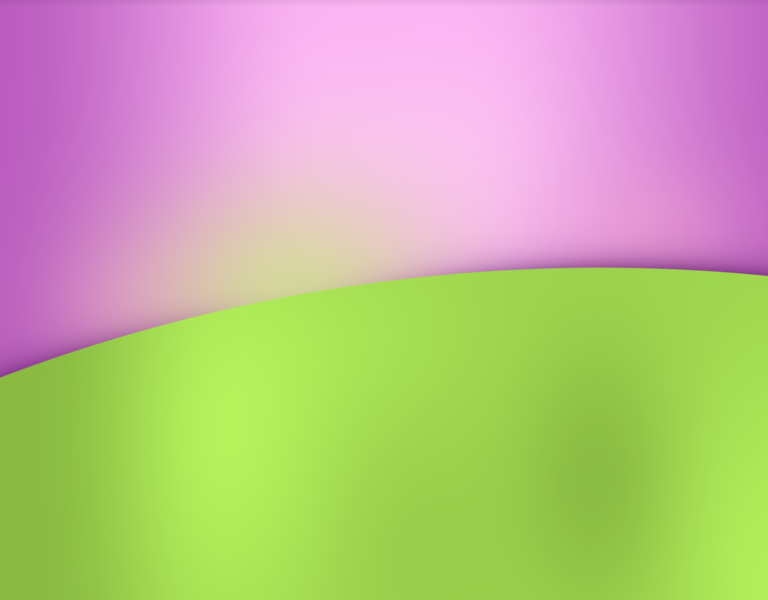
This background is drawn by a Shadertoy shader. Its source:

```glsl
// A smooth green hill under a pink and violet sky with a pale glow at its crest.
// The hill is one large circle; soft Gaussian spots shade the grass and the sky,
// and a blurred contact shadow follows the outline of the hill.

const vec3 SKY_VIOLET  = vec3(0.73, 0.36, 0.75);
const vec3 SKY_PINK    = vec3(0.98, 0.69, 0.95);
const vec3 SKY_PALE    = vec3(0.99, 0.76, 0.955);
const vec3 GLOW_LIME   = vec3(0.82, 0.88, 0.56);
const vec3 GLOW_ROSE   = vec3(0.95, 0.66, 0.80);
const vec3 SHADOW      = vec3(0.40, 0.12, 0.43);
const vec3 GRASS_DARK  = vec3(0.54, 0.73, 0.26);
const vec3 GRASS_LIGHT = vec3(0.71, 0.95, 0.36);

// Soft elliptical spot: 1 at the centre, falling to 0 outside.
float spot(vec2 p, vec2 centre, vec2 radius) {
    vec2 q = (p - centre) / radius;
    return exp(-dot(q, q));
}

// Signed distance to a circle, negative inside.
float circle(vec2 p, vec2 centre, float radius) {
    return length(p - centre) - radius;
}

vec3 skyColour(vec2 p, float hillDistance) {
    // Bright column between two violet sides
    float column = smoothstep(-0.03, 0.55, p.x) * (1.0 - smoothstep(0.77, 1.42, p.x));
    vec3 pink = mix(SKY_PINK, SKY_PALE, spot(p, vec2(0.69, 0.74), vec2(0.36, 0.20)));
    vec3 colour = mix(SKY_VIOLET, pink, column);

    // Rose haze and lime glow near the crest
    float lime = spot(p, vec2(0.49, 0.50), vec2(0.25, 0.19));
    float rose = spot(p, vec2(0.25, 0.47), vec2(0.16, 0.14))
               + spot(p, vec2(1.08, 0.60), vec2(0.17, 0.13));
    colour = mix(colour, GLOW_ROSE, 0.40 * min(rose, 1.0));
    colour = mix(colour, GLOW_LIME, 0.88 * lime);

    // Contact shadow, washed out by the glow
    float shade = exp(-max(hillDistance, 0.0) / 0.021);
    colour = mix(colour, SHADOW, 0.68 * shade * (1.0 - 0.92 * sqrt(lime)));

    // Thin dim band along the top
    return colour * (1.0 - 0.06 * smoothstep(0.988, 1.0, p.y));
}

vec3 grassColour(vec2 p) {
    float light = 0.45;
    light -= 0.48 * (1.0 - smoothstep(0.05, 0.36, p.x));
    light += 0.52 * spot(p, vec2(0.38, 0.27), vec2(0.19, 0.35));
    light += 0.17 * spot(p, vec2(0.62, 0.45), vec2(0.20, 0.17));
    light -= 0.14 * spot(p, vec2(0.69, 0.08), vec2(0.16, 0.18));
    light -= 0.45 * spot(p, vec2(1.00, 0.20), vec2(0.13, 0.22));
    light += 0.48 * spot(p, vec2(1.29, 0.03), vec2(0.18, 0.36));
    return mix(GRASS_DARK, GRASS_LIGHT, clamp(light, 0.0, 1.0));
}

void mainImage(out vec4 fragColor, in vec2 fragCoord) {
    // Height runs from 0 to 1, width from 0 to 1.28
    vec2 p = fragCoord / iResolution.xy * vec2(1.28, 1.0);
    float pixel = 1.0 / iResolution.y;

    float hill = circle(p, vec2(1.0, -2.266), 2.82);
    float cover = 1.0 - smoothstep(-pixel, pixel, hill);

    fragColor = vec4(mix(skyColour(p, hill), grassColour(p), cover), 1.0);
}
```
